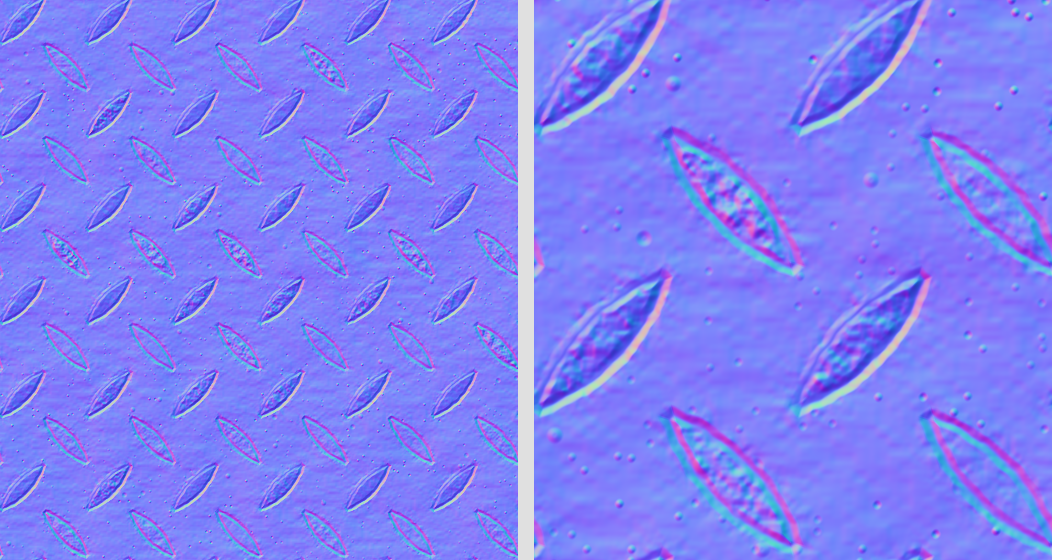
Left: the whole. Right: its middle third, enlarged.
Give the GLSL for this texture map, as a Shadertoy shader.

```glsl
// Tangent-space normal map of worn tread plate: six by six cells, each holding
// two rimmed lugs that lean opposite ways. A height field is summed from lugs,
// grain and pits, then its slope is encoded as colour (green points down).

const float REPEATS = 6.0;
const vec2 CELL = vec2(1.0, 1.08);     // one repeat, in cell widths
const float LEAN = 0.81;               // lug angle in radians

float hash(vec2 p) {
    return fract(sin(dot(p, vec2(127.1, 311.7))) * 43758.5453);
}

float noise(vec2 p) {
    vec2 i = floor(p), f = fract(p);
    vec2 u = f * f * f * (f * (f * 6.0 - 15.0) + 10.0);
    float low = mix(hash(i), hash(i + vec2(1, 0)), u.x);
    float high = mix(hash(i + vec2(0, 1)), hash(i + vec2(1, 1)), u.x);
    return mix(low, high, u.y) - 0.5;
}

// Lens with blunt ends, long axis along x
float lensDistance(vec2 q, float halfLength, float halfWidth) {
    float t = q.x / (halfLength * 1.13);
    return max(abs(q.y) - halfWidth * (1.0 - t * t), abs(q.x) - halfLength);
}

// Returns height and edge distance of the nearest lug in one lattice
vec2 lug(vec2 p, vec2 centre, float angle, float rim, float tilt) {
    vec2 id = round((p - centre * CELL) / CELL);
    vec2 q = p - (centre + id) * CELL;
    float c = cos(angle), s = sin(angle);
    q = vec2(c * q.x + s * q.y, c * q.y - s * q.x);

    float seed = hash(mod(id, REPEATS) + centre * 17.0);
    float wobble = 0.010 * noise(p * 17.0) + 0.005 * noise(p * 39.0);
    float d = lensDistance(q, 0.365, 0.112) + wobble;

    float body = 1.0 - smoothstep(-0.024, 0.012, d);
    float dish = 1.0 - smoothstep(-0.058, -0.024, d);
    float wear = mix(0.006, 0.034, seed * seed);
    float rough = wear * noise(p * 19.0 + seed * 40.0)
                + wear * 0.4 * noise(p * 41.0);
    float height = rim * (body - 0.85 * dish) - tilt * q.y * body + rough * dish;
    return vec2(height, d);
}

// Sparse round bumps and dents, one candidate per grid square
float pits(vec2 p, float density, float chance) {
    vec2 g = p * density, id = floor(g);
    vec2 spot = 0.3 + 0.4 * vec2(hash(id + 3.7), hash(id + 9.2));
    float present = step(1.0 - chance, hash(id));
    float dent = hash(id + 5.1) < 0.6 ? -1.0 : 1.0;
    return present * dent * (1.0 - smoothstep(0.05, 0.3, length(fract(g) - spot)));
}

float plateHeight(vec2 p) {
    vec2 rising = lug(p, vec2(0.26, 0.78), LEAN, 0.018, 0.30);
    vec2 falling = lug(p, vec2(0.767, 0.28), -LEAN, 0.019, 0.0);
    float d = min(rising.y, falling.y);
    float halo = exp(-22.0 * max(d, 0.0)) * smoothstep(-0.02, 0.01, d);

    // Broad dents, streaked grain, and grit gathered round the lugs
    float ground = 0.030 * noise(p * 2.3)
                 + 0.010 * noise(p * vec2(6.0, 11.0))
                 + 0.0035 * noise(p * vec2(23.0, 29.0));
    float grit = halo * (0.011 * noise(p * 24.0) + 0.005 * noise(p * 45.0));
    float patchy = smoothstep(-0.1, 0.3, noise(p * 1.7 + 8.0));
    float specks = (0.004 + 0.006 * patchy) * pits(p, 17.0, 0.09)
                 + 0.010 * pits(p + 4.3, 9.0, 0.025);
    return rising.x + falling.x + ground + grit
         + specks * smoothstep(-0.01, 0.02, d);
}

vec2 slope(vec2 p, float e) {
    return vec2(plateHeight(p + vec2(e, 0)) - plateHeight(p - vec2(e, 0)),
                plateHeight(p + vec2(0, e)) - plateHeight(p - vec2(0, e))) / (2.0 * e);
}

void mainImage(out vec4 fragColor, in vec2 fragCoord) {
    vec2 p = fragCoord / iResolution.xy * REPEATS * CELL;
    vec2 g = slope(p, 0.006);
    vec3 normal = normalize(vec3(-g.x, g.y, 1.0));
    vec3 colour = 0.5 + 0.5 * normal;
    colour.b -= 0.015;
    fragColor = vec4(clamp(colour, 0.0, 1.0), 1.0);
}
```
